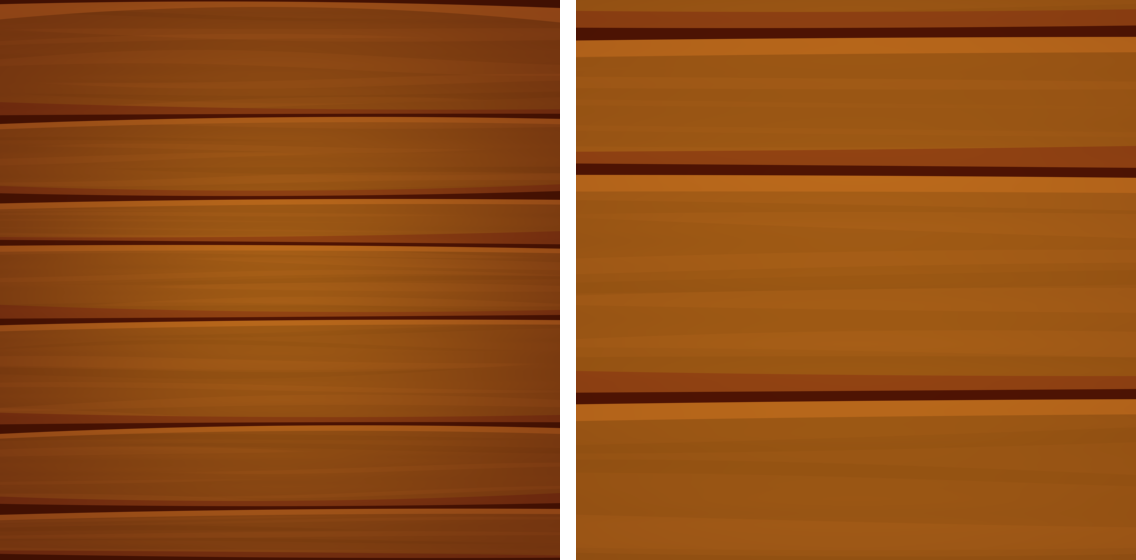
Left: the whole. Right: its middle third, enlarged.
Reproduce this texture procedurally as a WebGL 1 fragment shader.

```glsl
precision highp float;
// Seven horizontal wooden boards of uneven height, separated by dark bowed gaps.
// Each board has a light upper bevel, a reddish lower lip and faint tapering
// grain streaks; a radial glow lights the middle of the wall.
uniform vec2 u_resolution;

const int BOARDS = 7;
const int STREAKS = 7;

const vec3 GAP_COLOR = vec3(0.28, 0.07, 0.01);
const vec3 WOOD_DIM = vec3(0.45, 0.205, 0.06);
const vec3 WOOD_LIT = vec3(0.62, 0.35, 0.08);
const vec3 BEVEL_GAIN = vec3(0.105, 0.06, 0.025);
const vec3 LIP_TINT = vec3(0.92, 0.75, 0.90);
const vec3 STREAK_GAIN = vec3(0.024, 0.014, 0.008);

const float GLOW_RADIUS = 0.72;
const float GAP_HALF_MID = 0.003;
const float LIP_MID = 0.0095;
const float BEVEL_WIDTH = 0.0095;
const float TOP_BEVEL_EXTRA = 0.017;
const float FIBRE_STRENGTH = 0.012;

// Seams from top to bottom: depth at mid width, then shift at each side.
const vec4 SEAM_MID_A = vec4(0.0, 0.2064, 0.3529, 0.4349);
const vec4 SEAM_MID_B = vec4(0.569, 0.7572, 0.9069, 0.9985);
const vec4 SHIFT_LEFT_A = vec4(0.001, 0.0072, 0.0013, -0.0013);
const vec4 SHIFT_LEFT_B = vec4(0.0059, 0.0091, 0.0026, -0.0035);
const vec4 SHIFT_RIGHT_A = vec4(0.0065, 0.0013, -0.0039, 0.0052);
const vec4 SHIFT_RIGHT_B = vec4(-0.002, 0.002, -0.0033, 0.0);

// Half thickness of the gaps and height of the lips above them at the sides.
const vec4 GAP_LEFT_A = vec4(0.0065, 0.0078, 0.0091, 0.0052);
const vec4 GAP_LEFT_B = vec4(0.0059, 0.0085, 0.0098, 0.006);
const vec4 GAP_RIGHT_A = vec4(0.0078, 0.0046, 0.0078, 0.0039);
const vec4 GAP_RIGHT_B = vec4(0.0046, 0.0052, 0.0052, 0.0026);
const vec4 LIP_LEFT_A = vec4(0.0, 0.0234, 0.013, 0.0052);
const vec4 LIP_LEFT_B = vec4(0.0247, 0.0208, 0.013, 0.006);
const vec4 LIP_RIGHT_A = vec4(0.0, 0.008, 0.012, 0.0234);
const vec4 LIP_RIGHT_B = vec4(0.009, 0.013, 0.018, 0.004);

float hash(vec2 p) {
  vec3 q = fract(vec3(p.xyx) * 0.1031);
  q += dot(q, q.yzx + 33.33);
  return fract((q.x + q.y) * q.z);
}

float noise(vec2 p) {
  vec2 cell = floor(p), f = fract(p);
  f = f * f * (3.0 - 2.0 * f);
  return mix(mix(hash(cell), hash(cell + vec2(1.0, 0.0)), f.x),
             mix(hash(cell + vec2(0.0, 1.0)), hash(cell + 1.0), f.x), f.y);
}

// Antialiased inside test for a signed distance in canvas units.
float cover(float d) {
  float edge = 0.85 / u_resolution.y;
  return smoothstep(-edge, edge, d);
}

// Entry number i of eight values held in two vectors.
float pick(vec4 a, vec4 b, float i) {
  vec4 slot = vec4(0.0, 1.0, 2.0, 3.0);
  return dot(a, 1.0 - step(0.5, abs(slot - i))) +
         dot(b, 1.0 - step(0.5, abs(slot + 4.0 - i)));
}

// Parabola through values at the left side, the middle and the right side.
float bow(float left, float mid, float right, float x) {
  float s = 2.0 * x - 1.0;
  return mid + 0.5 * s * (right - left) + s * s * (0.5 * (left + right) - mid);
}

// Depth and half thickness of seam i.
vec2 seam(float i, float x) {
  float shift = bow(pick(SHIFT_LEFT_A, SHIFT_LEFT_B, i), 0.0,
                    pick(SHIFT_RIGHT_A, SHIFT_RIGHT_B, i), x);
  float halfGap = bow(pick(GAP_LEFT_A, GAP_LEFT_B, i), GAP_HALF_MID,
                      pick(GAP_RIGHT_A, GAP_RIGHT_B, i), x);
  return vec2(pick(SEAM_MID_A, SEAM_MID_B, i) + shift, halfGap);
}

// Sum of long, gently bent streaks that thin out towards their ends.
float grain(vec2 p, float top, float height, float id) {
  float sum = 0.0;
  for (int k = 0; k < STREAKS; k++) {
    vec2 key = vec2(id * 7.0 + 3.0, float(k) + 11.0);
    float row = (float(k) + 0.25 + 0.7 * hash(key)) / float(STREAKS);
    float bend = sin(p.x * (2.0 + 3.0 * hash(key + 20.0)) + 6.3 * hash(key + 40.0));
    float center = top + height * (row + 0.05 * bend);
    float reach = (p.x - hash(key + 60.0)) / (0.4 + 0.5 * hash(key + 80.0));
    float halfWidth = height * (0.02 + 0.05 * hash(key + 100.0)) * (1.0 - reach * reach);
    float tone = mix(-0.7, 1.0, step(0.35, hash(key + 120.0)));
    sum += tone * cover(halfWidth - abs(p.y - center)) * smoothstep(0.0, 0.003, halfWidth);
  }
  return sum;
}

void main() {
  vec2 uv = gl_FragCoord.xy / u_resolution;
  vec2 p = vec2(uv.x, 1.0 - uv.y);
  float glow = 1.0 - smoothstep(0.0, GLOW_RADIUS, length(uv - 0.5));
  vec3 wood = mix(WOOD_DIM, WOOD_LIT, glow);
  wood *= 1.0 + FIBRE_STRENGTH * (2.0 * noise(p * vec2(4.0, 130.0)) - 1.0);
  vec3 color = GAP_COLOR * (0.9 + 0.2 * glow);

  for (int n = 0; n < BOARDS; n++) {
    float id = float(n);
    vec2 upper = seam(id, p.x), lower = seam(id + 1.0, p.x);
    float top = upper.x + upper.y, bottom = lower.x - lower.y;
    float lip = bow(pick(LIP_LEFT_A, LIP_LEFT_B, id + 1.0), LIP_MID,
                    pick(LIP_RIGHT_A, LIP_RIGHT_B, id + 1.0), p.x);
    float s = 2.0 * p.x - 1.0;
    float bevel = BEVEL_WIDTH * (1.0 + 0.3 * s * (hash(vec2(id, 5.0)) - 0.5));
    bevel += TOP_BEVEL_EXTRA * s * s * (1.0 - step(0.5, id));

    vec3 board = wood + STREAK_GAIN * grain(p, top, bottom - top, id);
    board = mix(board, wood + BEVEL_GAIN, cover(top + bevel - p.y));
    board = mix(board, wood * LIP_TINT, cover(p.y - bottom + lip));
    color = mix(color, board, cover(p.y - top) * cover(bottom - p.y));
  }
  gl_FragColor = vec4(color, 1.0);
}
```
